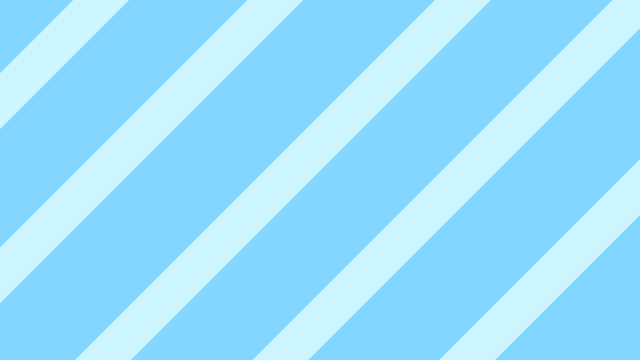
Reproduce this pattern procedurally as a Shadertoy shader.

```glsl
// Broad pale diagonal stripes, slightly unevenly spaced, on a sky blue ground.

const vec3 SKY_BLUE = vec3(0.51, 0.84, 1.0);
const vec3 PALE_ICE = vec3(0.80, 0.96, 1.0);

const int STRIPE_COUNT = 5;
const float FIRST_CENTER = 0.2717;  // lengths are fractions of the canvas height
const float PITCH = 0.50405;
const float HALF_WIDTH = 0.0777;    // measured along the horizontal
const float QUARTER_TURN = 1.5707963;

// Horizontal position of a stripe, with a small spacing wobble
float stripeCenter(float index, float first, float pitch) {
    float phase = index * QUARTER_TURN;
    float wobble = 0.0017 * cos(phase) - 0.0029 * sin(phase)
                 + 0.0078 * cos(2.0 * phase);
    return first + index * pitch + wobble;
}

// Signed perpendicular distance to a 45 degree stripe
float stripeDistance(float across, float center, float halfWidth) {
    return (abs(across - center) - halfWidth) * inversesqrt(2.0);
}

// Edge coverage, smoothed over one pixel
float coverage(float dist, float pixel) {
    return clamp(0.5 - dist / pixel, 0.0, 1.0);
}

void mainImage(out vec4 fragColor, in vec2 fragCoord) {
    vec2 uv = fragCoord / iResolution.y;
    float pixel = 1.0 / iResolution.y;

    // Zero at the top left corner, constant along each rising diagonal
    float across = uv.x + 1.0 - uv.y;

    float nearest = 10.0;
    for (int i = 0; i < STRIPE_COUNT; i++) {
        float center = stripeCenter(float(i), FIRST_CENTER, PITCH);
        nearest = min(nearest, stripeDistance(across, center, HALF_WIDTH));
    }

    vec3 color = mix(SKY_BLUE, PALE_ICE, coverage(nearest, pixel));
    fragColor = vec4(color, 1.0);
}
```
